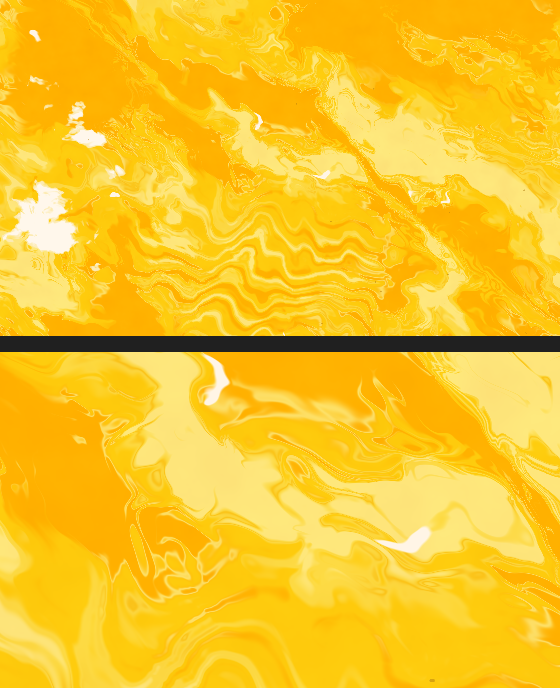
Top, the full canvas; bottom, a detail of the centre.
This texture is drawn by a WebGL 1 fragment shader. Its source:

```glsl
precision highp float;
uniform vec2 u_resolution;

const vec2 ALONG = vec2(0.81, -0.586);
const vec2 ACROSS = vec2(0.586, 0.81);

float hash(vec2 p) {
  vec3 q = fract(p.xyx * 0.1031);
  q += dot(q, q.yzx + 33.33);
  return fract((q.x + q.y) * q.z);
}

float noise(vec2 p) {
  vec2 i = floor(p), f = fract(p);
  f = f * f * f * (f * (f * 6.0 - 15.0) + 10.0);
  return mix(mix(hash(i), hash(i + vec2(1, 0)), f.x),
             mix(hash(i + vec2(0, 1)), hash(i + 1.0), f.x), f.y);
}

float fbm(vec2 p) {
  float sum = 0.0, amp = 0.53;
  for (int i = 0; i < 4; i++) {
    sum += amp * noise(p);
    p = mat2(0.8, 0.6, -0.6, 0.8) * p * 2.05 + 7.3;
    amp *= 0.5;
  }
  return sum;
}

vec2 toFlow(vec2 p) { return vec2(dot(p, ALONG), dot(p, ACROSS)); }

// Soft elliptical pool stretched along the flow
float pool(vec2 p, vec2 center, vec2 radii) {
  vec2 d = toFlow(p - center) / radii;
  return exp(-dot(d, d));
}

// Sparse ragged flecks, at most one per grid cell
float flecks(vec2 p, float scale, float density, float radius) {
  vec2 cell = floor(p * scale);
  vec2 center = 0.3 + 0.4 * vec2(hash(cell + 3.1), hash(cell + 8.7));
  float d = length((fract(p * scale) - center) * vec2(1.0, 1.3));
  d += 0.12 * (noise(p * scale * 6.0) - 0.5);
  return step(1.0 - density, hash(cell + 21.0)) * (1.0 - smoothstep(radius * 0.6, radius, d));
}

// Paint colour from thick orange (negative) to thin pale (positive)
vec3 paint(float tone) {
  vec3 c = mix(vec3(1.0, 0.695, 0.0), vec3(0.995, 0.795, 0.05), smoothstep(-0.75, -0.05, tone));
  c = mix(c, vec3(0.99, 0.85, 0.26), smoothstep(0.3, 0.75, tone));
  return mix(c, vec3(0.995, 0.9, 0.48), smoothstep(0.95, 1.35, tone));
}

void main() {
  vec2 p = gl_FragCoord.xy / u_resolution.y;

  // Twice-warped flow coordinates
  vec2 q = toFlow(p) * vec2(3.0, 5.0);
  vec2 warp = vec2(fbm(q + 1.7), fbm(q + 9.2)) - 0.5;
  vec2 r = q + 2.4 * warp;
  vec2 curl = vec2(fbm(r + 4.1), fbm(r + 15.6)) - 0.5;
  float field = fbm(r + 2.6 * curl + 30.0);
  vec2 s = p + 0.22 * warp + 0.26 * curl;

  // Broad pale rivers and orange pools
  float tone = 6.0 * (field - 0.5) - 0.2;
  tone += 2.3 * pool(s, vec2(1.12, 0.66), vec2(0.44, 0.085));
  tone += 2.0 * pool(s, vec2(0.76, 0.55), vec2(0.36, 0.05));
  tone += 1.6 * pool(s, vec2(1.0, 0.44), vec2(0.17, 0.09));
  tone += 1.5 * pool(s, vec2(0.02, 0.93), vec2(0.1, 0.13));
  tone += 1.8 * pool(s, vec2(0.06, 0.1), vec2(0.14, 0.11));
  tone += 1.3 * pool(s, vec2(1.32, 0.08), vec2(0.2, 0.1));
  tone -= 2.0 * pool(s, vec2(0.22, 0.76), vec2(0.24, 0.2));
  tone -= 2.0 * pool(s, vec2(1.25, 0.93), vec2(0.4, 0.22));
  tone -= 1.9 * pool(s, vec2(0.6, 0.54), vec2(0.24, 0.07));
  tone -= 1.8 * pool(s, vec2(0.84, 0.72), vec2(0.26, 0.07));
  tone -= 1.4 * pool(s, vec2(0.32, 0.12), vec2(0.18, 0.16));

  // Long silky folds on the right, finer strands elsewhere
  float folds = sin(42.0 * dot(s, ACROSS) + 11.0 * field);
  float foldArea = pool(p, vec2(1.3, 0.42), vec2(0.38, 0.17))
                 + pool(p, vec2(1.55, 0.82), vec2(0.27, 0.14));
  tone += foldArea * (0.8 * folds - 1.1 * smoothstep(0.75, 0.98, -folds));
  float strandShare = smoothstep(0.45, 0.7, noise(toFlow(p) * vec2(4.0, 7.0) + 52.0));
  tone += 0.55 * strandShare * sin(75.0 * field + 40.0 * curl.x);

  // Tight zigzag marbling in the lower centre
  float band = p.y + 0.3 * p.x + 0.15 * noise(vec2(10.0 * p.x - 5.0 * p.y, 4.0 * p.y + 3.0))
             + 0.05 * noise(p * vec2(23.0, 12.0)) + 0.1 * curl.x;
  float ripple = sin(100.0 * band) + 0.6 * sin(223.0 * band + 7.0 * field);
  float marble = 0.3 + 0.8 * ripple * (0.4 + noise(p * 8.0 + 40.0)) + 2.0 * (field - 0.5);
  vec2 m = (s - vec2(0.74, 0.2)) / vec2(0.38, 0.27);
  tone = mix(tone, marble, 0.92 * (1.0 - smoothstep(0.75, 1.05, length(m))));

  // Thin pale veins and darker rims along paint borders
  float veinShare = smoothstep(0.35, 0.6, noise(p * 7.0 + 11.0));
  vec3 color = paint(tone);
  color = mix(color, vec3(0.99, 0.89, 0.44), 0.9 * veinShare * exp(-pow((tone + 0.5) / 0.12, 2.0)));
  color = mix(color, vec3(0.98, 0.73, 0.02), 0.65 * veinShare * exp(-pow((tone - 0.85) / 0.1, 2.0)));
  color += 0.04 * (fbm(p * 22.0) - 0.5) * vec3(0.2, 1.0, 0.7);

  // Glossy white reflections with a cream fringe
  float glare = fbm(p * vec2(17.0, 20.0) + 3.0 * curl) - 1.02;
  glare += 0.62 * pool(p, vec2(0.14, 0.32), vec2(0.17, 0.12));
  glare += 0.42 * pool(p, vec2(0.28, 0.59), vec2(0.26, 0.09));
  color = mix(color, vec3(0.99, 0.92, 0.7), smoothstep(-0.07, -0.01, glare));
  color = mix(color, vec3(1.0, 0.97, 0.92), smoothstep(0.0, 0.05, glare));
  color = mix(color, vec3(1.0, 0.96, 0.9), flecks(s, 10.0, 0.06, 0.13));
  color = mix(color, vec3(0.7, 0.48, 0.05), 0.5 * flecks(p, 40.0, 0.008, 0.1));

  gl_FragColor = vec4(clamp(color, 0.0, 1.0), 1.0);
}
```
